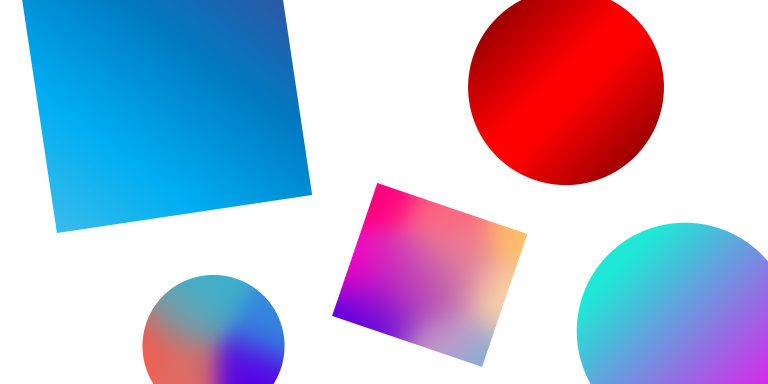
Give the GLSL for this background, as a Shadertoy shader.

```glsl
// Gradient-filled squares and discs scattered over a white background.

// Layout, in units of canvas height, origin at the lower left
const vec2 BLUE_CENTER = vec2(0.431, 0.775);
const float BLUE_HALF = 0.336;
const float BLUE_ANGLE = 0.148;
const vec2 RED_CENTER = vec2(1.474, 0.773);
const float RED_RADIUS = 0.255;
const vec2 NEON_CENTER = vec2(1.784, 0.138);
const float NEON_RADIUS = 0.282;
const vec2 ORB_CENTER = vec2(0.556, 0.099);
const float ORB_RADIUS = 0.185;
const vec2 CARD_CENTER = vec2(1.119, 0.284);
const vec2 CARD_HALF = vec2(0.2063, 0.1828);
const float CARD_ANGLE = -0.328;

// Colours
const vec3 PAPER = vec3(1.0);
const vec3 SKY = vec3(0.22, 0.74, 0.92);
const vec3 AZURE = vec3(0.0, 0.68, 0.95);
const vec3 COBALT = vec3(0.0, 0.48, 0.76);
const vec3 INDIGO = vec3(0.25, 0.28, 0.60);
const vec3 RED = vec3(1.0, 0.0, 0.0);
const vec3 DARK_RED = vec3(0.62, 0.0, 0.0);
const vec3 TURQUOISE = vec3(0.12, 0.91, 0.84);
const vec3 MAGENTA = vec3(0.82, 0.18, 0.92);

// Colour spots of the mesh gradients, in each shape's own -1..1 space
const float SPOT_FALLOFF = 4.5;
const int ORB_SPOTS = 6;
const vec2 ORB_AT[ORB_SPOTS] = vec2[](
    vec2(-0.1, 0.9), vec2(0.9, 0.25), vec2(0.6, -0.45),
    vec2(-0.95, 0.0), vec2(-0.5, -0.45), vec2(-0.5, 0.45));
const vec3 ORB_COLOR[ORB_SPOTS] = vec3[](
    vec3(0.24, 0.69, 0.80), vec3(0.20, 0.53, 0.87), vec3(0.34, 0.0, 0.90),
    vec3(1.0, 0.33, 0.27), vec3(0.87, 0.43, 0.40), vec3(0.42, 0.63, 0.67));
const int CARD_SPOTS = 12;
const vec2 CARD_AT[CARD_SPOTS] = vec2[](
    vec2(-1, 1), vec2(1, 1), vec2(1, -1), vec2(-1, -1),
    vec2(-1.0, -0.39), vec2(-0.45, -0.7), vec2(0.24, 0.3), vec2(1, 0),
    vec2(0.52, -0.85), vec2(0, 1), vec2(-0.34, -0.2), vec2(0.06, -0.2));
const vec3 CARD_COLOR[CARD_SPOTS] = vec3[](
    vec3(1.0, 0.0, 0.50), vec3(1.0, 0.75, 0.40),
    vec3(0.45, 0.70, 0.85), vec3(0.25, 0.0, 0.90),
    vec3(1.0, 0.0, 0.76), vec3(0.42, 0.05, 0.85),
    vec3(0.90, 0.50, 0.60), vec3(0.98, 0.83, 0.65),
    vec3(0.80, 0.60, 0.78), vec3(1.0, 0.40, 0.50),
    vec3(0.85, 0.18, 0.72), vec3(0.68, 0.35, 0.70));

vec2 toLocal(vec2 p, vec2 center, float angle) {
    float c = cos(angle), s = sin(angle);
    p -= center;
    return vec2(c * p.x + s * p.y, c * p.y - s * p.x);
}

float boxDistance(vec2 p, vec2 halfSize) {
    vec2 d = abs(p) - halfSize;
    return length(max(d, 0.0)) + min(max(d.x, d.y), 0.0);
}

// One pixel wide soft edge
float coverage(float dist) {
    return clamp(0.5 - dist * iResolution.y, 0.0, 1.0);
}

// Position from upper left to lower right, -1..1 across a unit disc
float diagonal(vec2 p) {
    return (p.x - p.y) * 0.7071;
}

vec3 blueFill(float t) {
    vec3 color = mix(SKY, AZURE, clamp(t / 0.28, 0.0, 1.0));
    color = mix(color, COBALT, clamp((t - 0.28) / 0.34, 0.0, 1.0));
    return mix(color, INDIGO, clamp((t - 0.62) / 0.38, 0.0, 1.0));
}

float spotWeight(vec2 offset) {
    return exp(-SPOT_FALLOFF * dot(offset, offset));
}

vec3 orbFill(vec2 p) {
    vec4 sum = vec4(0.0);
    for (int i = 0; i < ORB_SPOTS; i++)
        sum += vec4(ORB_COLOR[i], 1.0) * spotWeight(p - ORB_AT[i]);
    return sum.rgb / max(sum.a, 1e-6);
}

vec3 cardFill(vec2 p) {
    vec4 sum = vec4(0.0);
    for (int i = 0; i < CARD_SPOTS; i++)
        sum += vec4(CARD_COLOR[i], 1.0) * spotWeight(p - CARD_AT[i]);
    return sum.rgb / max(sum.a, 1e-6);
}

void mainImage(out vec4 fragColor, in vec2 fragCoord) {
    vec2 p = fragCoord / iResolution.y;
    vec3 color = PAPER;

    // Tilted squares
    vec2 blue = toLocal(p, BLUE_CENTER, BLUE_ANGLE);
    float rise = 0.5 + (blue.x + blue.y) / (4.0 * BLUE_HALF);
    color = mix(color, blueFill(rise), coverage(boxDistance(blue, vec2(BLUE_HALF))));
    vec2 card = toLocal(p, CARD_CENTER, CARD_ANGLE);
    color = mix(color, cardFill(card / CARD_HALF), coverage(boxDistance(card, CARD_HALF)));

    // Discs
    vec2 red = p - RED_CENTER;
    float shade = clamp((abs(diagonal(red / RED_RADIUS)) - 0.15) / 0.85, 0.0, 1.0);
    color = mix(color, mix(RED, DARK_RED, shade), coverage(length(red) - RED_RADIUS));
    vec2 neon = p - NEON_CENTER;
    float sweep = clamp(0.5 + diagonal(neon / NEON_RADIUS) / 1.7, 0.0, 1.0);
    color = mix(color, mix(TURQUOISE, MAGENTA, sweep), coverage(length(neon) - NEON_RADIUS));
    vec2 orb = p - ORB_CENTER;
    color = mix(color, orbFill(orb / ORB_RADIUS), coverage(length(orb) - ORB_RADIUS));

    fragColor = vec4(color, 1.0);
}
```
